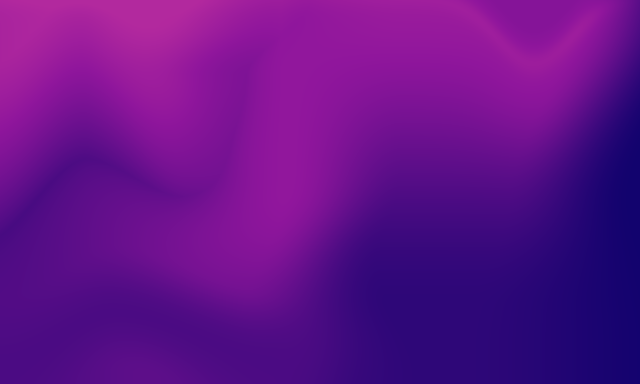
Write a WebGL 1 fragment shader that draws this background.

```glsl
precision highp float;

uniform vec2 u_resolution;

#define NAVY vec3(0.07, 0.01, 0.43)
#define MAGENTA vec3(0.56, 0.085, 0.61)
#define PINK vec3(0.70, 0.16, 0.62)
#define ASPECT 1.667
#define NAVY_TONE 0.07
#define MAGENTA_TONE 0.56
#define PINK_TONE 0.70
#define HILL_TONE 0.295
#define RIM_GLOW 0.03
#define LOBE_GLOW 0.05

float bell(float x) {
    return exp(-x * x);
}

float smoothMin(float a, float b, float blend) {
    float h = max(blend - abs(a - b), 0.0) / blend;
    return min(a, b) - 0.25 * h * h * blend;
}

// Heights of the folds, measured downward from the top edge
float upperFold(float x) {
    return 0.413 + 0.22 * (1.0 - smoothstep(-0.03, 0.14, x))
        + 0.10 * smoothstep(0.13, 0.29, x);
}

float lowerHill(float x) {
    return 0.815 + 0.13 * (1.0 - smoothstep(0.0, 0.18, x))
        + 0.13 * smoothstep(0.18, 0.45, x);
}

float scallop(float x) {
    return 0.175 * bell((x - 0.835) / 0.083) - 0.012;
}

// Right side of the upper sheet
float sheetSide(float y) {
    return 0.385 + 0.10 * (1.0 - smoothstep(0.0, 0.2, y))
        - 0.03 * smoothstep(0.2, 0.45, y);
}

// Bright central ridge, fading to each side
float ridgeSheet(vec2 p) {
    float ridge = 0.45 - 0.08 * smoothstep(0.45, 0.85, p.y);
    float crest = 0.57 - 0.30 * smoothstep(0.5, 1.1, p.y);
    float leftSide = mix(0.325, crest, smoothstep(0.0, ridge, p.x));
    float rightSide = mix(0.60, 0.18, smoothstep(0.0, 0.8, p.y));
    float reach = mix(0.18, 0.30, smoothstep(0.6, 1.0, p.y));
    float tone = mix(leftSide, rightSide, smoothstep(ridge, ridge + reach, p.x));
    return tone + LOBE_GLOW * bell((p.x - 0.83) / 0.08) * bell((p.y - 0.27) / 0.15);
}

// Dark hill along the lower left
float addHill(float tone, vec2 p) {
    float below = p.y - lowerHill(p.x);
    float glow = 0.07 * bell((p.x - 0.23) / 0.12) * smoothstep(0.0, 0.15, below);
    float cover = smoothstep(-0.18, 0.0, below) * (1.0 - smoothstep(0.42, 0.56, p.x));
    return mix(tone, HILL_TONE + glow, cover);
}

// Pink sheet at the upper left with a shaded crease
float addUpperSheet(float tone, vec2 p) {
    float fromFold = upperFold(p.x) - p.y;
    float fromSide = (sheetSide(p.y) - p.x) * ASPECT;
    float inside = smoothMin(fromFold, fromSide, 0.14);
    float crease = min(0.28 + 1.45 * p.x * p.x, MAGENTA_TONE);
    float offset = p.x - 0.2;
    float lit = PINK_TONE - offset * offset;
    float reach = mix(0.45, 0.32, smoothstep(0.1, 0.3, p.x));
    float rise = clamp(inside / reach, 0.0, 1.0);
    float sheet = mix(crease, lit, rise * (1.5 - 0.5 * rise));
    float shade = exp(min(inside, 0.0) / 0.07) * (1.0 - smoothstep(0.44, 0.54, p.x));
    return mix(tone, sheet, shade);
}

// Dimmer hollow behind a softly lit rim
float addScallop(float tone, vec2 p) {
    float above = scallop(p.x) - p.y;
    float hollow = mix(0.57, 0.52, smoothstep(0.0, 0.1, above));
    tone = mix(tone, hollow, smoothstep(-0.015, 0.03, above));
    return tone + RIM_GLOW * bell(above / 0.035);
}

// Deep shadow on the right
float addShadow(float tone, vec2 p) {
    float edge = 1.0 - 0.11 * smoothstep(0.0, 0.52, p.y);
    float spread = mix(0.10, 0.17, smoothstep(0.5, 0.9, p.y));
    return mix(tone, NAVY_TONE, smoothstep(edge - spread, edge + spread, p.x));
}

vec3 palette(float tone) {
    float body = clamp((tone - NAVY_TONE) / (MAGENTA_TONE - NAVY_TONE), 0.0, 1.0);
    float light = clamp((tone - MAGENTA_TONE) / (PINK_TONE - MAGENTA_TONE), 0.0, 1.0);
    return mix(mix(NAVY, MAGENTA, body), PINK, light);
}

void main() {
    vec2 p = gl_FragCoord.xy / u_resolution;
    p.y = 1.0 - p.y;

    float tone = ridgeSheet(p);
    tone = addHill(tone, p);
    tone = addUpperSheet(tone, p);
    tone = addScallop(tone, p);
    tone = addShadow(tone, p);

    gl_FragColor = vec4(palette(tone), 1.0);
}
```
